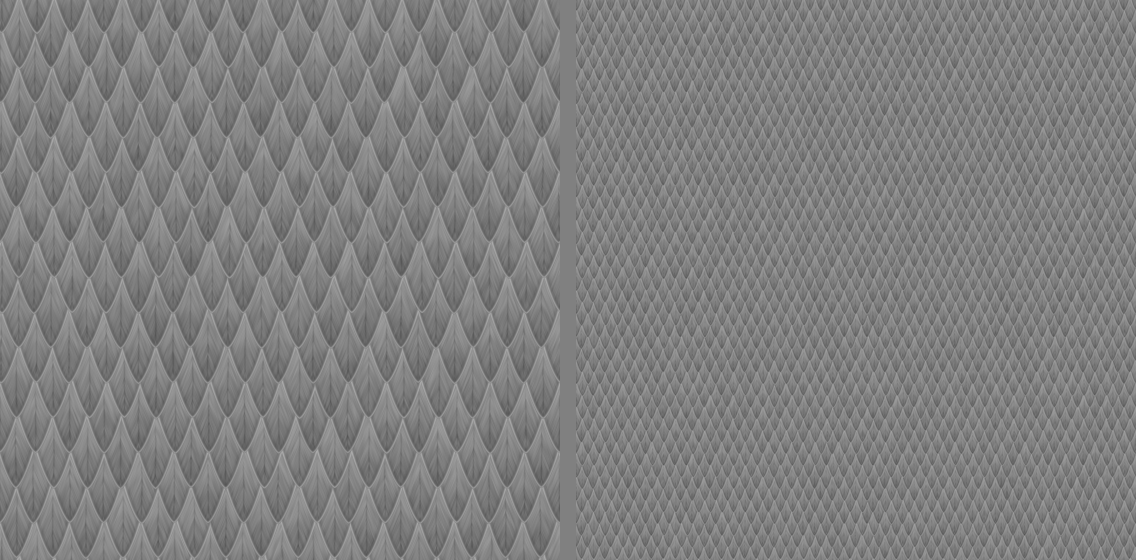
Left, the tile; right, the same tile 3 across and 3 down.
This pattern is drawn by a Shadertoy shader. Its source:

```glsl
const float REPEATS = 16.0;      // scales across and rows down
const float TIP_POWER = 1.6;     // roundness of the scale tip

vec2 hash22(vec2 p) {
    vec3 q = fract(p.xyx * vec3(0.1031, 0.1030, 0.0973));
    q += dot(q, q.yzx + 33.33);
    return fract((q.xx + q.yz) * q.zy);
}

float valueNoise(vec2 p) {
    vec2 cell = floor(p);
    vec2 f = fract(p);
    f = f * f * (3.0 - 2.0 * f);
    float low = mix(hash22(cell).x, hash22(cell + vec2(1.0, 0.0)).x, f.x);
    float high = mix(hash22(cell + vec2(0.0, 1.0)).x, hash22(cell + vec2(1.0)).x, f.x);
    return mix(low, high, f.y);
}

float bump(float x, float width) {
    return exp(-x * x / (width * width));
}

// Approximate distance inside a scale whose tip is at the origin
float scaleDistance(vec2 q) {
    float a = 2.0 * abs(q.x);
    float slope = 2.0 * TIP_POWER * pow(a, TIP_POWER - 1.0);
    return (q.y - pow(a, TIP_POWER)) / length(vec2(1.0, slope));
}

// Grey level from the lengthwise gradient, barbs, midrib and rim
float scaleTone(vec2 q, float inside, vec2 seed) {
    float tone = mix(0.435, 0.57, smoothstep(0.0, 1.9, q.y));
    tone += 0.02 * (seed.x - 0.5);

    float along = q.y + 2.4 * abs(q.x);
    vec2 barbPos = vec2(along * 8.0, q.x * 5.0) + floor(seed * 90.0);
    float barbs = valueNoise(barbPos) + 0.5 * valueNoise(barbPos * 2.0 + 17.0) - 0.75;
    tone += 0.075 * barbs * smoothstep(0.02, 0.14, inside);

    float wobble = 0.03 * (valueNoise(vec2(q.y * 3.0, floor(seed.y * 70.0))) - 0.5);
    float ribFade = smoothstep(0.12, 0.4, q.y) * (1.0 - smoothstep(1.5, 1.95, q.y));
    tone -= 0.065 * ribFade * bump(q.x - wobble, 0.026);

    tone -= 0.045 * bump(inside - 0.1, 0.07);
    tone += 0.16 * bump(inside - 0.025, 0.032);
    return tone;
}

// Paint the rows from the lowest layer to the topmost one
float scaleLayers(vec2 p, float blur) {
    float tone = 0.5;
    for (int k = -3; k <= 1; k++) {
        float row = floor(p.y) + float(k);
        float shift = 0.5 * (1.0 - mod(row, 2.0));
        float column = floor(p.x - shift);
        float nearest = -1e3;
        vec2 local = vec2(0.0);
        vec2 seed = vec2(0.0);

        // Keep the neighbour that reaches furthest over this point
        for (int i = 0; i <= 1; i++) {
            vec2 id = vec2(column + float(i), row);
            vec2 random = hash22(mod(id, REPEATS) + 3.0);
            vec2 jitter = (random - 0.5) * vec2(0.13, 0.04);
            vec2 q = p - id - vec2(shift, 0.0) - jitter;
            float d = scaleDistance(q);
            if (d > nearest) {
                nearest = d;
                local = q;
                seed = random;
            }
        }
        float cover = smoothstep(-blur, blur, nearest);
        tone = mix(tone, scaleTone(local, nearest, seed), cover);
    }
    return tone;
}

void mainImage(out vec4 fragColor, in vec2 fragCoord) {
    vec2 uv = fragCoord / iResolution.xy;
    float blur = 0.8 * REPEATS / iResolution.y;
    vec2 p = uv * REPEATS - vec2(0.0, 0.04);
    fragColor = vec4(vec3(scaleLayers(p, blur)), 1.0);
}
```
